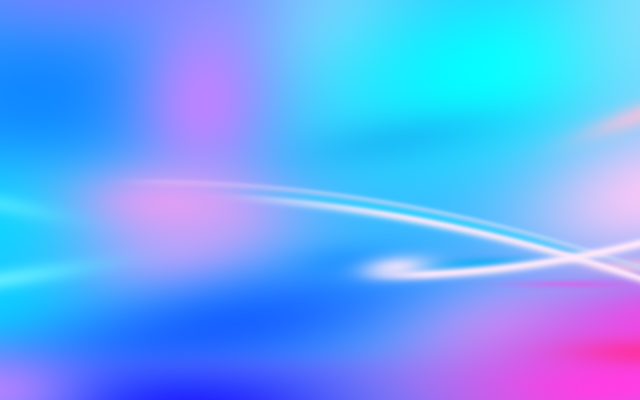
Reproduce this background procedurally as a Shadertoy shader.

```glsl
// Soft abstract backdrop: blurred cyan, blue, violet and magenta light
// crossed by thin bright ribbons. Tilted gaussian glows are layered over a
// sky tone, then parabolic streaks are drawn on top.

const vec3 SKY      = vec3(0.20, 0.73, 1.00);
const vec3 PALE     = vec3(0.52, 0.88, 0.99);
const vec3 CYAN     = vec3(0.00, 1.00, 1.00);
const vec3 AQUA     = vec3(0.03, 0.84, 1.00);
const vec3 ICE      = vec3(0.42, 0.94, 1.00);
const vec3 AZURE    = vec3(0.06, 0.53, 1.00);
const vec3 TEAL     = vec3(0.08, 0.68, 0.96);
const vec3 ROYAL    = vec3(0.08, 0.38, 1.00);
const vec3 INDIGO   = vec3(0.11, 0.11, 1.00);
const vec3 IRIS     = vec3(0.46, 0.50, 1.00);
const vec3 VIOLET   = vec3(0.76, 0.51, 1.00);
const vec3 LILAC    = vec3(0.73, 0.65, 0.99);
const vec3 ORCHID   = vec3(0.88, 0.62, 0.96);
const vec3 BLUSH    = vec3(0.96, 0.78, 0.97);
const vec3 MAGENTA  = vec3(1.00, 0.24, 0.89);
const vec3 ROSE     = vec3(1.00, 0.18, 0.58);
const vec3 PEACH    = vec3(1.00, 0.75, 0.86);
const vec3 PEARL    = vec3(1.00, 0.91, 0.98);

// Blend a tilted elliptical gaussian of light over a colour
vec3 glow(vec3 base, vec3 tint, vec2 p, vec2 centre, vec2 radius, float tilt, float strength) {
    float c = cos(tilt), s = sin(tilt);
    vec2 d = p - centre;
    vec2 q = vec2(c * d.x + s * d.y, c * d.y - s * d.x) / radius;
    return mix(base, tint, strength * exp(-dot(q, q)));
}

// Height of a parabola with its vertex at the given point
float arc(float x, vec2 vertex, float bend) {
    float d = x - vertex.x;
    return vertex.y + bend * d * d;
}

// Ribbon profile with separate softness above and below its crest
float streak(float offset, float above, float below) {
    float d = offset / (offset > 0.0 ? above : below);
    return exp(-d * d);
}

// Broad light of the upper half
vec3 upperLight(vec3 col, vec2 p) {
    col = glow(col, PALE,   p, vec2(0.80, 0.97), vec2(0.27, 0.28), 0.0, 0.9);
    col = glow(col, CYAN,   p, vec2(1.25, 0.83), vec2(0.42, 0.21), 0.2, 1.0);
    col = glow(col, PALE,   p, vec2(1.64, 0.97), vec2(0.26, 0.35), 0.0, 0.9);
    col = glow(col, TEAL,   p, vec2(1.00, 0.65), vec2(0.28, 0.06), 0.15, 0.6);
    col = glow(col, AZURE,  p, vec2(0.10, 0.77), vec2(0.42, 0.27), 0.0, 1.0);
    col = glow(col, IRIS,   p, vec2(0.22, 1.03), vec2(0.45, 0.13), 0.0, 0.9);
    col = glow(col, VIOLET, p, vec2(0.51, 0.75), vec2(0.18, 0.27), -0.1, 0.95);
    col = glow(col, BLUSH,  p, vec2(1.64, 0.52), vec2(0.36, 0.18), 0.3, 1.0);
    return glow(col, PEACH, p, vec2(1.62, 0.72), vec2(0.16, 0.028), 0.35, 0.8);
}

// Left haze, blue floor and magenta corner
vec3 lowerLight(vec3 col, vec2 p) {
    col = glow(col, AQUA,    p, vec2(0.00, 0.45), vec2(0.30, 0.15), 0.0, 1.0);
    col = glow(col, AQUA,    p, vec2(0.00, 0.24), vec2(0.27, 0.11), 0.0, 1.0);
    col = glow(col, LILAC,   p, vec2(0.46, 0.37), vec2(0.26, 0.13), 0.15, 0.9);
    col = glow(col, ORCHID,  p, vec2(0.43, 0.49), vec2(0.26, 0.10), -0.05, 0.95);
    col = glow(col, ROYAL,   p, vec2(0.58, 0.19), vec2(0.52, 0.12), 0.15, 0.95);
    col = glow(col, IRIS,    p, vec2(0.60, 0.07), vec2(0.60, 0.05), 0.0, 0.5);
    col = glow(col, INDIGO,  p, vec2(0.48, -0.03), vec2(0.46, 0.12), 0.0, 1.0);
    col = glow(col, VIOLET,  p, vec2(-0.02, 0.02), vec2(0.22, 0.10), 0.0, 0.85);
    col = glow(col, LILAC,   p, vec2(1.25, 0.19), vec2(0.26, 0.12), 0.2, 0.75);
    col = glow(col, MAGENTA, p, vec2(1.55, 0.04), vec2(0.56, 0.16), 0.1, 1.0);
    col = glow(col, MAGENTA, p, vec2(1.68, 0.20), vec2(0.32, 0.12), 0.1, 0.85);
    col = glow(col, ROSE,    p, vec2(1.62, 0.12), vec2(0.19, 0.035), 0.0, 0.8);
    return glow(col, MAGENTA, p, vec2(1.43, 0.29), vec2(0.14, 0.01), 0.0, 0.4);
}

// Small highlights around the ribbons and along the left edge
vec3 accents(vec3 col, vec2 p) {
    col = glow(col, ICE,   p, vec2(0.00, 0.30), vec2(0.22, 0.025), 0.15, 0.8);
    col = glow(col, ICE,   p, vec2(0.00, 0.49), vec2(0.16, 0.025), -0.2, 0.5);
    col = glow(col, AZURE, p, vec2(0.88, 0.34), vec2(0.12, 0.04), 0.0, 0.5);
    col = glow(col, TEAL,  p, vec2(1.19, 0.342), vec2(0.13, 0.014), 0.05, 0.9);
    col = glow(col, PEACH, p, vec2(1.60, 0.335), vec2(0.11, 0.018), 0.0, 0.8);
    return glow(col, PEARL, p, vec2(0.99, 0.332), vec2(0.09, 0.028), 0.1, 0.85);
}

// Two falling arcs with bright water between them, and one rising ribbon
vec3 ribbons(vec3 col, vec2 p) {
    float upper = p.y - arc(p.x, vec2(0.35, 0.546), -0.137);
    float lower = p.y - arc(p.x, vec2(0.35, 0.516), -0.135);
    float rising = p.y - arc(p.x, vec2(0.95, 0.312), 0.19);
    float reach = smoothstep(0.45, 1.05, p.x);

    float between = streak(0.5 * (upper + lower), 0.016, 0.016);
    col = mix(col, AQUA, 0.6 * between * reach * smoothstep(1.55, 1.3, p.x));
    float upperFade = smoothstep(0.25, 0.45, p.x) * mix(0.3, 0.7, reach);
    col = mix(col, mix(BLUSH, PALE, 0.5 * reach), streak(upper, 0.007, 0.010) * upperFade);
    col = mix(col, PEARL, streak(lower, 0.009, 0.013) * mix(0.15, 0.9, reach)
                          * smoothstep(0.45, 0.75, p.x));
    float risingFade = smoothstep(0.88, 1.08, p.x);
    return mix(col, PEARL, streak(rising, 0.011, 0.014) * risingFade * 0.95);
}

void mainImage(out vec4 fragColor, in vec2 fragCoord) {
    // The composition spans 1.6 by 1 units
    vec2 p = fragCoord / iResolution.xy * vec2(1.6, 1.0);
    vec3 col = upperLight(SKY, p);
    col = lowerLight(col, p);
    col = accents(col, p);
    col = ribbons(col, p);
    fragColor = vec4(col, 1.0);
}
```
